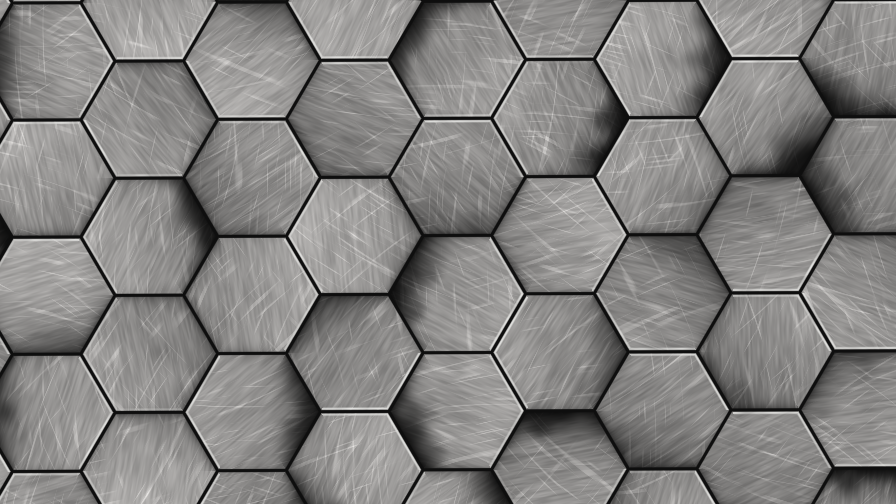
Write a WebGL 2 fragment shader that draws this pattern.

```glsl
#version 300 es
precision highp float;
// Brushed steel hexagon tiles, flat side up, parted by thin black joints.
// A hexagonal lattice gives each tile its own hashed tone, scorched side,
// lit bevel and brushing angle; stretched noise draws the scratches.

uniform vec2 u_resolution;
out vec4 fragColor;

// Layout, in canvas heights
const vec2 TILE_PITCH = vec2(0.2352, 0.2324);
const vec2 TILE_ANCHOR = vec2(0.9074, 0.6490);
const float TILT = 0.004;

// Tile parts, in tile pitches
const float JOINT_HALF = 0.0135;
const float RIM_INSET = 0.025;
const float RIM_WIDTH = 0.009;

// Finish
const float BASE_TONE = 0.585;
const float TONE_SPREAD = 0.12;
const float SHEEN = 0.13;
const float SCORCH_DEPTH = 0.80;
const float BRUSH_DEPTH = 0.10;
const float SCRATCH_DEPTH = 0.11;
const vec3 STEEL_TINT = vec3(1.010, 1.000, 0.990);
const vec3 JOINT_COLOR = vec3(0.055);
const vec3 RIM_COLOR = vec3(0.90, 0.90, 0.89);

const vec2 LATTICE = vec2(1.7320508, 1.0);
const float TAU = 6.2831853;

float hash(vec2 p) {
    vec3 q = fract(vec3(p.xyx) * 0.1031);
    q += dot(q, q.yzx + 33.33);
    return fract((q.x + q.y) * q.z);
}

float noise(vec2 p) {
    vec2 i = floor(p);
    vec2 f = fract(p);
    f = f * f * (3.0 - 2.0 * f);
    float low = mix(hash(i), hash(i + vec2(1.0, 0.0)), f.x);
    float high = mix(hash(i + vec2(0.0, 1.0)), hash(i + 1.0), f.x);
    return mix(low, high, f.y);
}

vec2 rotate(vec2 p, float a) {
    float c = cos(a), s = sin(a);
    return vec2(c * p.x + s * p.y, c * p.y - s * p.x);
}

// Centre of the nearest tile on the two interleaved grids
vec2 nearestCenter(vec2 p) {
    vec2 a = round(p / LATTICE) * LATTICE;
    vec2 b = (floor(p / LATTICE) + 0.5) * LATTICE;
    return dot(p - a, p - a) < dot(p - b, p - b) ? a : b;
}

// Outward normal of the closest hexagon side
vec2 sideNormal(vec2 p) {
    vec2 slanted = vec2(0.8660254, 0.5);
    vec2 q = abs(p);
    vec2 n = q.y > dot(q, slanted) ? vec2(0.0, 1.0) : slanted;
    return n * vec2(p.x < 0.0 ? -1.0 : 1.0, p.y < 0.0 ? -1.0 : 1.0);
}

// Fine brushing plus a few long scratches crossing at random angles
float brushing(vec2 p, vec2 id, float angle) {
    vec2 q = rotate(p, angle) + id * 7.0;
    float grain = noise(q * vec2(5.0, 52.0)) + 0.6 * noise(q * vec2(11.0, 85.0)) - 0.8;
    float scratches = 0.0;
    for (int i = 0; i < 4; i++) {
        float k = float(i);
        vec2 r = rotate(p, angle + (hash(id + 3.7 * k) - 0.5) * 2.2);
        r.y += 0.10 * r.x * r.x;
        r += id * 3.0 + 19.0 * k;
        scratches += smoothstep(0.80, 1.0, noise(r * vec2(2.5, 46.0)));
    }
    return BRUSH_DEPTH * grain + SCRATCH_DEPTH * (scratches - 0.2);
}

void main() {
    vec2 uv = gl_FragCoord.xy / u_resolution.y;
    uv.y -= TILT * (uv.x - TILE_ANCHOR.x);
    vec2 p = (uv - TILE_ANCHOR) / TILE_PITCH;
    float pixel = 1.0 / (u_resolution.y * TILE_PITCH.y);

    // Tile frame and its random traits
    vec2 center = nearestCenter(p);
    vec2 id = round(center / LATTICE * 2.0) + 40.0;
    vec2 local = p - center;
    vec2 normal = sideNormal(local);
    float inset = 0.5 - dot(local, normal);
    float lightAngle = TAU * hash(id + 5.3);
    vec2 light = vec2(cos(lightAngle), sin(lightAngle));

    // Face: tone, sheen and brushing
    float tone = BASE_TONE + TONE_SPREAD * (hash(id + 11.9) - 0.5);
    tone += SHEEN * dot(local, light);
    tone += 0.05 * (noise(local * 5.0 + id * 9.0) - 0.5);
    tone += brushing(local, id, TAU * hash(id + 23.1));

    // Scorch on the side away from the light, with a worn border
    float wear = 0.30 * (noise(local * 6.0 + id * 4.0) - 0.5);
    float away = -2.0 * dot(local, light) + wear;
    float amount = smoothstep(0.10, 0.85, hash(id + 31.7));
    float scorch = amount * smoothstep(0.30, 1.10, away);
    float edgeSoot = (0.15 + 0.40 * smoothstep(-0.2, 0.8, -dot(normal, light))) * exp(-inset / 0.045);
    tone *= (1.0 - SCORCH_DEPTH * scorch) * (1.0 - edgeSoot);
    vec3 color = tone * STEEL_TINT;

    // Polished rim on the lit sides, then the joint
    float rim = 1.0 - smoothstep(0.0, RIM_WIDTH + pixel, abs(inset - RIM_INSET));
    rim *= smoothstep(0.15, 0.85, dot(normal, light)) * (0.45 + 0.55 * noise(p * 9.0 + 200.0));
    color = mix(color, RIM_COLOR, rim);
    float face = smoothstep(-0.75 * pixel, 0.75 * pixel, inset - JOINT_HALF);
    color = mix(JOINT_COLOR, color, face);

    fragColor = vec4(clamp(color, 0.0, 1.0), 1.0);
}
```
